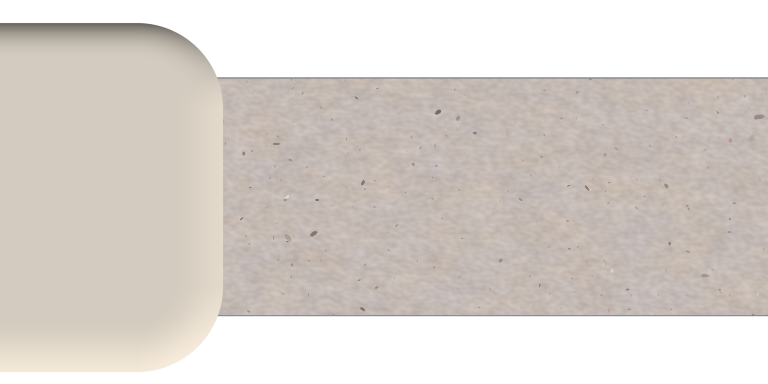
This texture is drawn by a WebGL 2 fragment shader. Its source:

```glsl
#version 300 es
precision highp float;

#define PANEL_RIGHT 0.581
#define PANEL_BOTTOM 0.031
#define PANEL_TOP 0.940
#define CORNER_RADIUS 0.224
#define BAND_BOTTOM 0.178
#define BAND_TOP 0.797
#define RULE_WIDTH 0.0036
#define GRAIN 0.075
#define SPECK_SHARE 0.25
#define PAPER_COLOR vec3(0.769, 0.728, 0.704)
#define PANEL_COLOR vec3(0.828, 0.796, 0.748)

uniform vec2 u_resolution;
out vec4 fragColor;

// Integer hash giving three values in 0..1
vec3 hash3(vec2 cell, int salt) {
    uvec3 v = uvec3(ivec3(ivec2(cell), salt));
    v = v * 1664525u + 1013904223u;
    v.x += v.y * v.z; v.y += v.z * v.x; v.z += v.x * v.y;
    v ^= v >> 16u;
    v.x += v.y * v.z; v.y += v.z * v.x; v.z += v.x * v.y;
    return vec3(v >> 8u) / 16777216.0;
}

float cornerSlope(vec2 cell, vec2 offset, int salt) {
    float angle = 6.2832 * hash3(cell, salt).x;
    return dot(vec2(cos(angle), sin(angle)), offset);
}

float gradientNoise(vec2 p, int salt) {
    vec2 i = floor(p), f = p - i;
    vec2 u = f * f * f * (f * (f * 6.0 - 15.0) + 10.0);
    vec2 e = vec2(1.0, 0.0);
    float low = mix(cornerSlope(i, f, salt), cornerSlope(i + e, f - e, salt), u.x);
    float high = mix(cornerSlope(i + e.yx, f - e.yx, salt),
                     cornerSlope(i + e.xx, f - e.xx, salt), u.x);
    return mix(low, high, u.y);
}

vec3 speckColor(float pick) {
    vec3 color = mix(vec3(0.33, 0.31, 0.32), vec3(0.47, 0.37, 0.30), step(0.45, pick));
    color = mix(color, vec3(0.91, 0.89, 0.87), step(0.80, pick));
    color = mix(color, vec3(0.50, 0.62, 0.62), step(0.91, pick));
    return mix(color, vec3(0.76, 0.42, 0.33), step(0.96, pick));
}

// Mottled pulp with slightly flattened fibres
vec3 paper(vec2 p, float px) {
    vec2 fibre = vec2(p.x * 0.6 + p.y * 0.15, p.y);
    float grain = 0.35 * gradientNoise(fibre * 14.0, 1)
                + 0.55 * gradientNoise(fibre * 42.0, 2)
                + 0.65 * gradientNoise(fibre * 95.0, 3);
    float warmth = gradientNoise(fibre * 11.0, 4) + 0.7 * gradientNoise(fibre * 36.0, 5);
    vec3 color = PAPER_COLOR + GRAIN * grain + warmth * vec3(0.014, 0.002, -0.022);

    // Flecks, from few large ones to many tiny ones
    for (int layer = 0; layer < 3; layer++) {
        float density = 9.0 * float(layer + 1);
        vec2 cell = floor(p * density);
        vec3 place = hash3(cell, 10 + layer);
        vec3 form = hash3(cell, 20 + layer);
        vec3 look = hash3(cell, 30 + layer);
        vec2 q = p * density - cell - mix(vec2(0.2), vec2(0.8), place.xy);
        float angle = 6.2832 * form.x;
        q = mat2(cos(angle), -sin(angle), sin(angle), cos(angle)) * q;
        float size = mix(0.045, 0.13, form.y * form.y);
        q.y /= mix(0.3, 0.8, form.z);
        float edge = length(q) - size + 0.04 * gradientNoise(p * 110.0, 6);
        float soft = density * px;
        float cover = 1.0 - smoothstep(-soft, soft, edge);
        float strength = mix(0.3, 0.85, look.x) * (1.0 - 0.2 * float(layer));
        color = mix(color, speckColor(look.y), cover * strength * step(place.z, SPECK_SHARE));
    }
    return color;
}

// Bevel: shade under the upper rim, glow along the lower and right rims
vec3 panel(vec2 normal, float depth) {
    float shade = pow(clamp(1.0 - depth / 0.10, 0.0, 1.0), 2.4);
    shade *= pow(max(normal.y, 0.0), 2.5);
    float glow = 1.0 - smoothstep(-0.02, 0.14, depth);
    glow *= max(dot(normal, vec2(0.42, -0.87)), 0.0);
    vec3 color = mix(PANEL_COLOR, vec3(0.98, 0.935, 0.865), glow);
    return mix(color, vec3(0.40, 0.385, 0.36), shade);
}

void main() {
    vec2 p = gl_FragCoord.xy / u_resolution.y;
    float px = 1.0 / u_resolution.y;

    // Paper band with thin rules on both edges
    float bandDist = abs(p.y - 0.5 * (BAND_TOP + BAND_BOTTOM)) - 0.5 * (BAND_TOP - BAND_BOTTOM);
    vec3 color = mix(vec3(1.0), paper(p, px), 1.0 - smoothstep(-0.5 * px, 0.5 * px, bandDist));
    float ruleDist = abs(bandDist) - 0.5 * RULE_WIDTH;
    float rule = 1.0 - smoothstep(-0.5 * px, 0.5 * px, ruleDist);
    color = mix(color, vec3(0.50, 0.51, 0.53), 0.85 * rule);

    // Rounded panel running off the left side
    float middle = 0.5 * (PANEL_TOP + PANEL_BOTTOM);
    float halfHeight = 0.5 * (PANEL_TOP - PANEL_BOTTOM);
    vec2 q = vec2(p.x - PANEL_RIGHT, abs(p.y - middle) - halfHeight) + CORNER_RADIUS;
    vec2 outward = max(q, 0.0);
    float dist = length(outward) + min(max(q.x, q.y), 0.0) - CORNER_RADIUS;
    vec2 normal = outward / max(length(outward), 0.0001);
    normal.y *= sign(p.y - middle);
    float cover = 1.0 - smoothstep(-0.7 * px, 0.7 * px, dist);
    color = mix(color, panel(normal, max(-dist, 0.0)), cover);

    fragColor = vec4(color, 1.0);
}
```
